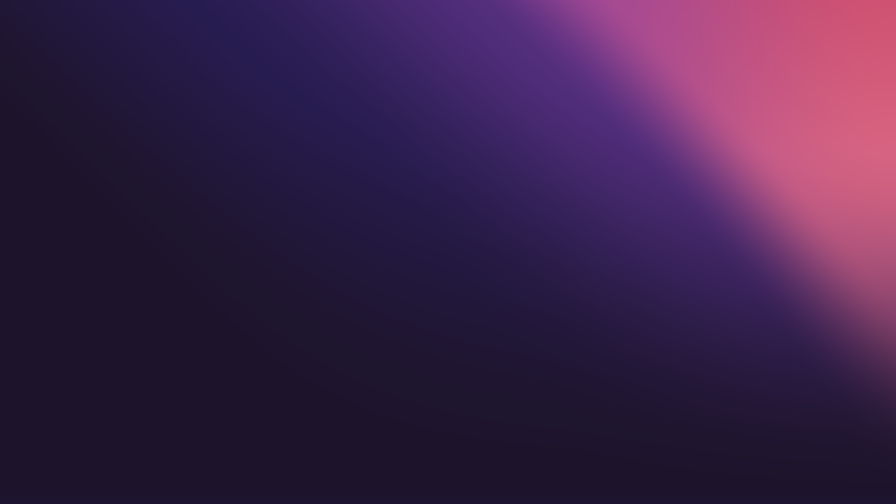
Write a WebGL 2 fragment shader that draws this background.

```glsl
#version 300 es
precision highp float;
// Draws a dark indigo backdrop with a soft, curved rose glow in the upper right.

uniform vec2 u_resolution;
out vec4 fragColor;

// Horizontal position of the glow's boundary at a given depth below the top
float glowEdge(float depth) {
    return 0.59 + 0.62 * depth - 0.17 * depth * depth;
}

// Dark ground, lifted to indigo and then violet towards the boundary
vec3 duskColor(float offset, float depth) {
    float fade = 1.0 - smoothstep(0.1, 1.0, depth);
    vec3 color = vec3(0.114, 0.078, 0.168);
    color = mix(color, vec3(0.157, 0.113, 0.322), fade * smoothstep(-0.75, -0.3, offset));
    return mix(color, vec3(0.335, 0.185, 0.495), fade * smoothstep(-0.38, 0.0, offset));
}

// Magenta near the boundary, turning to coral at the right side
vec3 roseColor(float x, float depth) {
    vec3 magenta = vec3(0.63, 0.285, 0.59);
    vec3 coral = vec3(0.81, 0.32, 0.445) + min(depth, 0.3) * vec3(0.12, 0.24, 0.2);
    return mix(magenta, coral, smoothstep(0.6, 1.0, x));
}

void main() {
    vec2 uv = gl_FragCoord.xy / u_resolution;
    float depth = 1.0 - uv.y;
    float offset = uv.x - glowEdge(depth);

    // Blend the rose light over the dusk, fading it downwards
    float glow = smoothstep(-0.06, 0.1, offset) * (1.0 - smoothstep(0.25, 1.0, depth));
    vec3 color = mix(duskColor(offset, depth), roseColor(uv.x, depth), glow);

    // Faint blue rim along the lower border
    color += vec3(0.0, 0.0, 0.03) * (1.0 - smoothstep(0.0, 0.025, uv.y));

    fragColor = vec4(color, 1.0);
}
```
